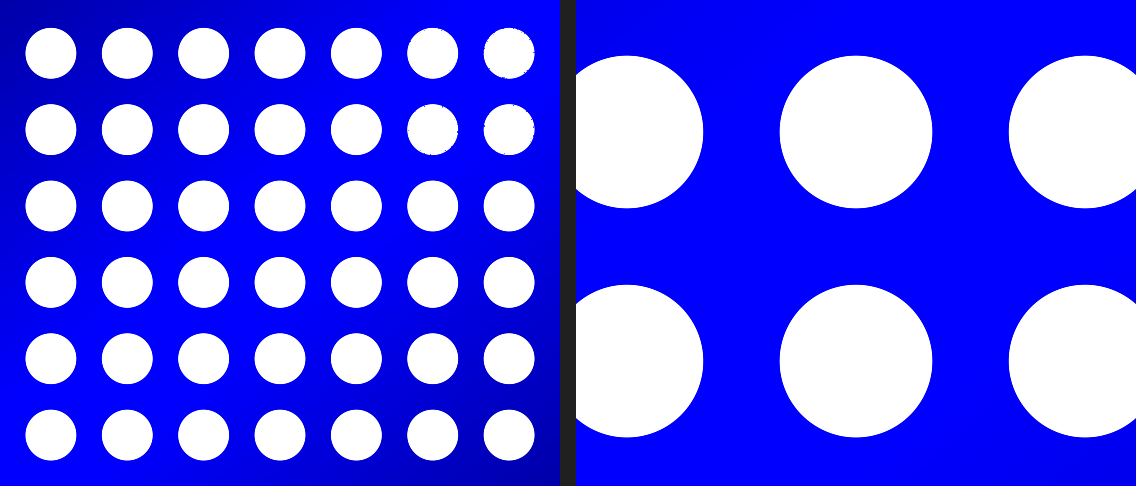
Left: the whole. Right: its middle third, enlarged.
Reproduce this pattern procedurally as a Shadertoy shader.

```glsl
// Seven by six white dots on a diagonal blue gradient, with a few nicked rims at upper right.

vec2 randomGradient(vec2 cell) {
    float angle = 6.2832 * fract(sin(dot(cell, vec2(127.1, 311.7))) * 43758.5);
    return vec2(cos(angle), sin(angle));
}

float gradientNoise(vec2 p) {
    vec2 i = floor(p), f = fract(p);
    vec2 s = f * f * f * (f * (f * 6.0 - 15.0) + 10.0);
    float a = dot(randomGradient(i), f);
    float b = dot(randomGradient(i + vec2(1, 0)), f - vec2(1, 0));
    float c = dot(randomGradient(i + vec2(0, 1)), f - vec2(0, 1));
    float d = dot(randomGradient(i + vec2(1, 1)), f - vec2(1, 1));
    return mix(mix(a, b, s.x), mix(c, d, s.x), s.y);
}

void mainImage(out vec4 fragColor, in vec2 fragCoord) {
    // One unit is a dot radius; the canvas is 22 units wide
    float pixel = 22.0 / iResolution.x;
    vec2 p = fragCoord * pixel;
    vec2 uv = fragCoord / iResolution.xy;

    // Bright band along the rising diagonal, darker towards two corners
    float offDiagonal = abs(uv.x - uv.y);
    vec3 background = vec3(0.0, 0.0, 1.0 - 0.4 * max(offDiagonal - 0.15, 0.0));

    // Dots three radii apart
    vec2 grid = (p - 0.5) / 3.0;
    vec2 cell = floor(grid);
    float edge = length((fract(grid) - 0.5) * 3.0) - 1.0;
    float inside = step(0.0, cell.x) * step(cell.x, 6.0) * step(0.0, cell.y) * step(cell.y, 5.0);
    float dotMask = inside * (1.0 - smoothstep(-0.5 * pixel, 0.5 * pixel, edge));

    // Tiny nicks on the rims of the four upper right dots
    float worn = step(5.0, cell.x) * step(4.0, cell.y);
    float rim = smoothstep(-0.07, -0.03, edge);
    float nick = worn * rim * smoothstep(0.32, 0.42, gradientNoise(p * 14.0));

    vec3 color = mix(background, vec3(1.0), dotMask * (1.0 - 0.8 * nick));
    fragColor = vec4(color, 1.0);
}
```
